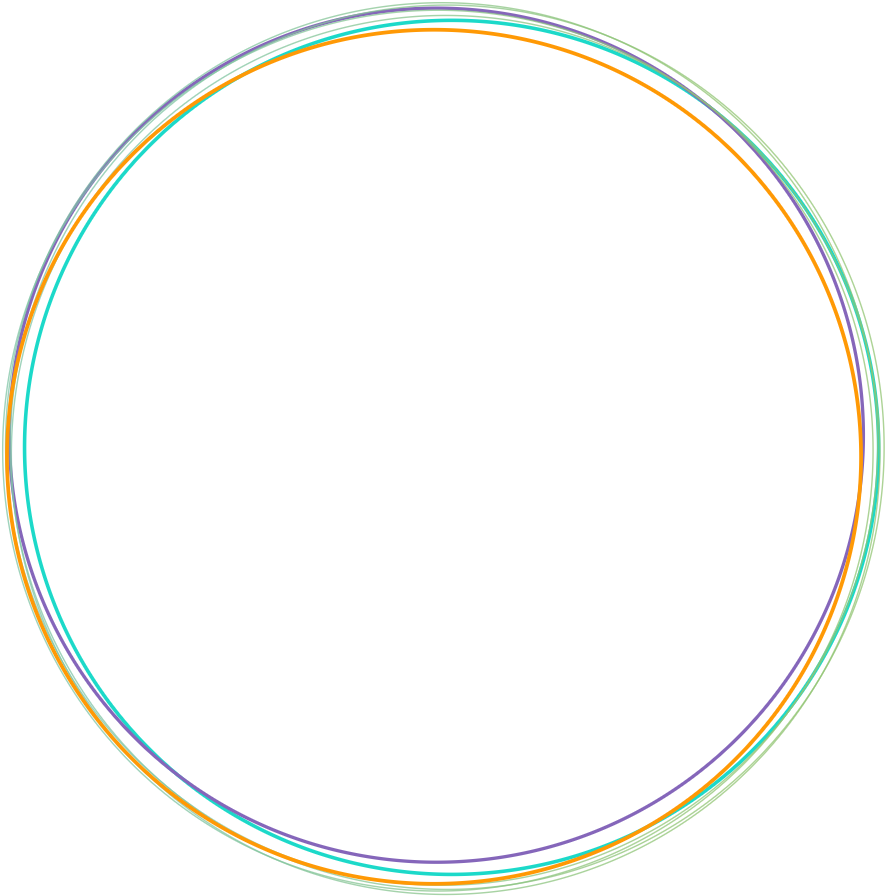
Give the GLSL for this background, as a WebGL 2 fragment shader.

```glsl
#version 300 es
precision highp float;
// Slightly offset thin circles on white, like a ring drawn several times.
// Fine green ellipses all touch one outer envelope; purple, cyan and
// orange circles of equal radius are layered with them.
uniform vec2 u_resolution;
out vec4 outColor;

const vec3 WHITE = vec3(1.0);
const vec3 CYAN = vec3(0.11, 0.85, 0.79);
const vec3 PURPLE = vec3(0.52, 0.40, 0.73);
const vec3 ORANGE = vec3(1.0, 0.60, 0.02);
const vec3 TEAL_GREEN = vec3(0.50, 0.77, 0.65);
const vec3 LEAF_GREEN = vec3(0.57, 0.77, 0.45);
const float RING_RADIUS = 0.4766;
const int SKETCH_COUNT = 4;

// Approximate signed distance to a nearly round ellipse
float ellipseDistance(vec2 p, vec2 center, vec2 radii) {
  return (length((p - center) / radii) - 1.0) * min(radii.x, radii.y);
}

// Antialiased coverage of a line of the given width
float stroke(float dist, float width, float pixel) {
  return clamp(0.5 + (0.5 * width - abs(dist)) / pixel, 0.0, 1.0);
}

vec3 paintRing(vec3 base, vec3 ink, vec2 p, vec2 center, float width, float pixel) {
  float d = ellipseDistance(p, center, vec2(RING_RADIUS));
  return mix(base, ink, stroke(d, width, pixel));
}

// Ellipses shifted in evenly spaced directions inside a shared envelope
float sketchLines(vec2 p, vec2 center, vec2 envelope, float width, float pixel) {
  float clear = 1.0;
  for (int i = 0; i < SKETCH_COUNT; i++) {
    float angle = 0.35 + 6.28319 * float(i) / float(SKETCH_COUNT);
    float shift = 0.0045 + 0.001 * float(i);
    vec2 offset = shift * vec2(cos(angle), sin(angle));
    float d = ellipseDistance(p, center + offset, envelope - shift);
    clear *= 1.0 - 0.75 * stroke(d, width, pixel);
  }
  return 1.0 - clear;
}

void main() {
  vec2 p = gl_FragCoord.xy / u_resolution.y;
  float pixel = 1.0 / u_resolution.y;

  // Lower colored rings
  vec3 color = paintRing(WHITE, CYAN, p, vec2(0.504, 0.5007), 0.004, pixel);
  color = paintRing(color, PURPLE, p, vec2(0.487, 0.5143), 0.0037, pixel);

  // Fine green lines, cooler at the left and warmer at the right
  vec3 green = mix(TEAL_GREEN, LEAF_GREEN, smoothstep(0.1, 0.85, p.x));
  float lines = sketchLines(p, vec2(0.4948, 0.4993), vec2(0.4922, 0.498), 0.0016, pixel);
  color = mix(color, green, lines);

  // Top ring
  color = paintRing(color, ORANGE, p, vec2(0.4844, 0.4902), 0.0042, pixel);
  outColor = vec4(color, 1.0);
}
```
